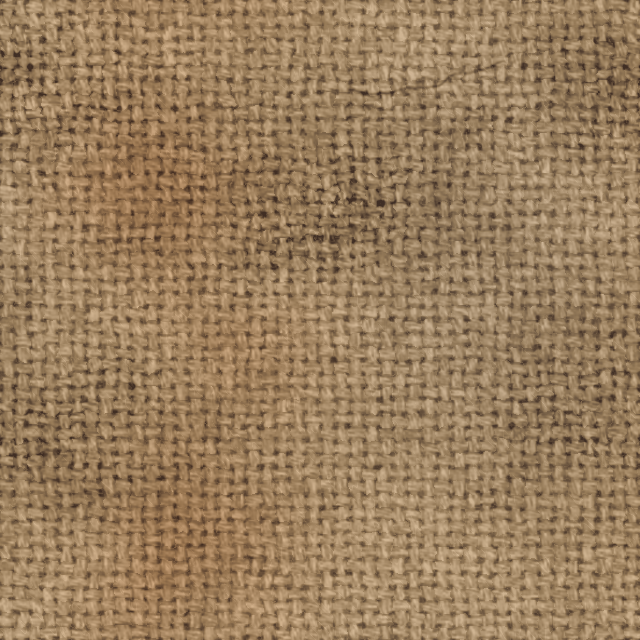
Reproduce this texture procedurally as a WebGL 1 fragment shader.

```glsl
precision highp float;
// Worn burlap: a plain weave of 44 warp by 48 weft threads with open dark
// gaps at the corners. Periodic noise bends and frays the yarn; soft stains,
// rumpled patches and one crease age the cloth. The whole square tiles.

uniform vec2 u_resolution;

#define THREADS vec2(44.0, 48.0)
#define YARN_HALF_WIDTH 0.315
#define WOBBLE 0.36
#define FRAY 0.20
#define FIBRE 0.62
#define MOTTLE 0.48
#define STAIN 0.50
#define SHADOW_COLOR vec3(0.42, 0.33, 0.24)
#define YARN_COLOR vec3(0.59, 0.48, 0.34)
#define LIGHT_COLOR vec3(0.75, 0.64, 0.50)
#define RUST_TINT vec3(1.02, 0.95, 0.90)
#define GREY_TINT vec3(0.99, 1.01, 1.05)

const float PI = 3.14159265;

float hash(vec2 p) {
  vec3 q = fract(vec3(p.xyx) * 0.1031);
  q += dot(q, q.yzx + 33.33);
  return fract((q.x + q.y) * q.z);
}

// Value noise with a whole number of cells per tile.
float noise(vec2 uv, vec2 cells) {
  vec2 p = uv * cells;
  vec2 i = floor(p);
  vec2 f = fract(p);
  f = f * f * (3.0 - 2.0 * f);
  vec2 a = mod(i, cells);
  vec2 b = mod(i + 1.0, cells);
  return mix(mix(hash(a), hash(vec2(b.x, a.y)), f.x),
             mix(hash(vec2(a.x, b.y)), hash(b), f.x), f.y);
}

vec2 noise2(vec2 uv, vec2 cells) {
  return vec2(noise(uv, cells), noise(uv + 0.41, cells)) - 0.5;
}

float fbm(vec2 uv, vec2 cells) {
  float sum = 0.0;
  float gain = 0.5;
  for (int k = 0; k < 4; k++) {
    sum += gain * noise(uv + 0.37 * float(k), cells);
    cells *= 2.0;
    gain *= 0.5;
  }
  return sum / 0.9375;
}

// Soft elliptical patch, wrapped around the tile edges.
float patchAt(vec2 uv, vec2 center, vec2 radius) {
  vec2 d = (fract(uv - center + 0.5) - 0.5) / radius;
  return exp(-dot(d, d));
}

float roundness(float d, float halfWidth) {
  return max(0.0, 1.0 - d * d / (halfWidth * halfWidth));
}

float cover(float d, float halfWidth, float blur) {
  return 1.0 - smoothstep(halfWidth - blur, halfWidth + blur, abs(d));
}

vec3 ramp(float tone) {
  return tone < 0.5 ? mix(SHADOW_COLOR, YARN_COLOR, tone * 2.0)
                    : mix(YARN_COLOR, LIGHT_COLOR, tone * 2.0 - 1.0);
}

void main() {
  vec2 uv = gl_FragCoord.xy / u_resolution;

  // Large patches with ragged outlines
  vec2 ragged = uv + 0.14 * (vec2(fbm(uv, vec2(7.0)), fbm(uv + 0.53, vec2(7.0))) - 0.5);
  float rumple = patchAt(ragged, vec2(0.52, 0.70), vec2(0.15, 0.11))
               + patchAt(ragged, vec2(0.05, 0.87), vec2(0.17, 0.11)) * 0.8
               + patchAt(ragged, vec2(0.09, 0.34), vec2(0.11, 0.08)) * 0.7
               + patchAt(ragged, vec2(0.89, 0.37), vec2(0.08, 0.06)) * 0.5;
  float rust = patchAt(ragged, vec2(0.23, 0.72), vec2(0.15, 0.16))
             + patchAt(ragged, vec2(0.30, 0.15), vec2(0.16, 0.16))
             + patchAt(ragged, vec2(0.38, 0.46), vec2(0.14, 0.10)) * 0.6;
  float grey = patchAt(ragged, vec2(0.78, 0.60), vec2(0.25, 0.38));

  // Bent yarn grid with frayed edges
  vec2 p = uv * THREADS + WOBBLE * (1.0 + 1.2 * rumple) * noise2(uv, THREADS * 0.5)
         + FRAY * (1.0 + rumple) * noise2(uv + 0.13, vec2(150.0));
  vec2 cell = floor(p);
  vec2 f = fract(p) - 0.5;
  float warpOnTop = 1.0 - mod(cell.x + cell.y, 2.0);
  vec2 halfWidth = YARN_HALF_WIDTH + 0.14 * noise2(uv + 0.19, THREADS);
  vec2 top = mix(vec2(f.y, halfWidth.y), vec2(f.x, halfWidth.x), warpOnTop);
  vec2 under = mix(vec2(f.x, halfWidth.x), vec2(f.y, halfWidth.y), warpOnTop);

  // Gap, passing thread, then covering thread
  float blur = max(0.11, 0.75 * THREADS.y / min(u_resolution.x, u_resolution.y));
  float lift = cos(PI * under.x);
  float topTone = 0.43 + 0.15 * roundness(top.x, top.y) + 0.13 * lift + 0.05 * warpOnTop;
  float underTone = 0.38 + 0.12 * roundness(under.x, under.y);
  float gapTone = -0.25 + 0.4 * noise(uv + 0.29, THREADS);
  float tone = mix(gapTone, underTone, cover(under.x, under.y, blur));
  tone = mix(tone, topTone, cover(top.x, top.y, blur));

  // Fibres twisted along the yarn, loose fuzz and short bright hairs
  float warpFibre = noise(uv + vec2(0.0, uv.x), vec2(230.0, 110.0));
  float weftFibre = noise(uv + vec2(uv.y, 0.0), vec2(100.0, 250.0));
  tone += FIBRE * (mix(weftFibre, warpFibre, warpOnTop) - 0.5);
  tone += 0.28 * (noise(uv + 0.61, vec2(240.0)) - 0.5);
  float hair = 1.0 - smoothstep(0.0, 0.09, abs(noise(uv + vec2(0.0, uv.x), vec2(110.0, 90.0)) - 0.5));
  tone += 0.16 * hair * smoothstep(0.5, 0.8, noise(uv + 0.23, vec2(60.0)));

  // Uneven fading and rumpled shadow
  tone = 0.5 + (tone - 0.5) * (1.0 + 0.35 * rumple);
  tone += MOTTLE * (fbm(uv + 0.31, vec2(5.0)) - 0.5) + 0.05;
  tone -= STAIN * rumple * (0.35 + 0.9 * (fbm(uv, vec2(36.0)) - 0.4));
  tone -= 0.10 * rust;

  // Crease: a dark fold with a faintly lit lower lip
  float along = clamp((uv.x - 0.53) / 0.28, 0.0, 1.0);
  float fold = uv.y - mix(0.853, 0.913, along * along) - 0.016 * (noise(uv, vec2(38.0)) - 0.5);
  float ends = smoothstep(0.53, 0.57, uv.x) * (1.0 - smoothstep(0.76, 0.81, uv.x));
  tone += ends * (0.10 * exp(-pow(abs(fold + 0.007) / 0.004, 2.0)) - 0.55 * exp(-pow(abs(fold) / 0.003, 2.0)));

  vec3 color = ramp(clamp(tone, -0.5, 1.2));
  color *= mix(vec3(1.0), RUST_TINT, min(rust, 1.0)) * mix(vec3(1.0), GREY_TINT, grey);
  gl_FragColor = vec4(color, 1.0);
}
```
